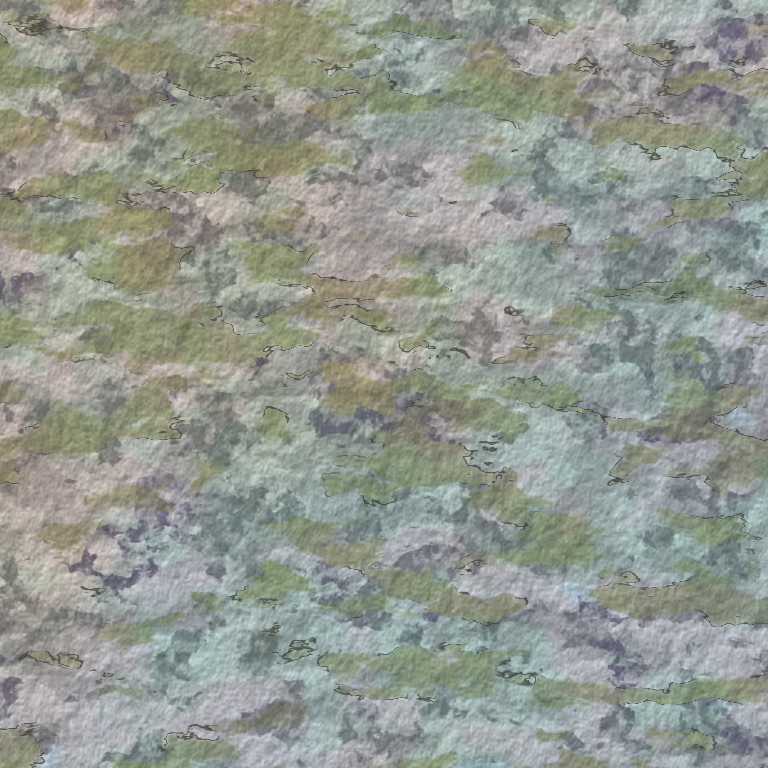
This texture is drawn by a Shadertoy shader. Its source:

```glsl
const vec3 PALE   = vec3(0.685, 0.700, 0.690);
const vec3 MID    = vec3(0.585, 0.602, 0.592);
const vec3 SLATE  = vec3(0.435, 0.455, 0.455);
const vec3 MOSS   = vec3(0.500, 0.515, 0.385);
const vec3 VIOLET = vec3(0.370, 0.360, 0.430);
const vec3 CHALK  = vec3(0.630, 0.710, 0.735);
const vec3 CRACK  = vec3(0.230, 0.225, 0.200);
const vec3 WARM   = vec3(1.040, 0.995, 0.940);
const vec3 COOL   = vec3(0.955, 1.005, 1.035);
const vec3 ROSY   = vec3(1.040, 0.980, 1.010);
const vec3 MINT   = vec3(0.965, 1.020, 1.000);

const vec2 PATCH_FREQ = vec2(17.0, 27.0);
const vec2 STAIN_FREQ = vec2(21.0, 30.0);
const vec2 MOSS_FREQ  = vec2(11.0, 29.0);
const vec2 GRAIN_FREQ = vec2(75.0, 62.0);
const vec2 LIGHT_STEP = vec2(-0.0012, 0.0020);
const float WARP   = 0.024;
const float RELIEF = 1.05;
const float GRAIN  = 0.09;

float hash(vec2 p) {
    vec3 h = fract(vec3(p.xyx) * 0.1031);
    h += dot(h, h.yzx + 33.33);
    return fract((h.x + h.y) * h.z);
}

float noise(vec2 p) {
    vec2 i = floor(p);
    vec2 f = fract(p);
    f = f * f * (3.0 - 2.0 * f);
    float low  = mix(hash(i), hash(i + vec2(1, 0)), f.x);
    float high = mix(hash(i + vec2(0, 1)), hash(i + vec2(1, 1)), f.x);
    return mix(low, high, f.y);
}

float fbm(vec2 p, int octaves) {
    float sum = 0.0, total = 0.0, amp = 1.0;
    for (int i = 0; i < octaves; i++) {
        sum += amp * noise(p);
        total += amp;
        amp *= 0.55;
        p = p * 2.03 + vec2(17.3, 9.7);
    }
    return sum / total;
}

// Displaced coordinates give the patches ragged outlines
vec2 warped(vec2 p) {
    vec2 shift = vec2(fbm(p * 22.0 + 3.1, 3), fbm(p * 22.0 + 47.9, 3));
    return p + WARP * (shift - 0.5);
}

// Fine pitted surface on top of broad flakes
float surface(vec2 p) {
    return fbm(p * GRAIN_FREQ + 5.0, 3) + 0.6 * fbm(warped(p) * PATCH_FREQ, 4);
}

void mainImage(out vec4 fragColor, in vec2 fragCoord) {
    vec2 p = fragCoord / iResolution.y;
    vec2 q = warped(p);

    // Pale and mid grey flakes
    float flake = fbm(q * PATCH_FREQ, 5);
    vec3 color = mix(MID, PALE, smoothstep(0.36, 0.60, flake));

    // Chalky blue scars, rare and streaked
    float scar = smoothstep(0.70, 0.75, fbm(q * vec2(5.0, 13.0) + 71.0, 4));
    float streak = fbm(p * vec2(40.0, 150.0), 2);
    color = mix(color, CHALK * (0.82 + 0.36 * streak), 0.8 * scar);

    // Dark stains broken into speckles
    float stain = smoothstep(0.53, 0.60, fbm(q * STAIN_FREQ + 23.0, 5));
    float speckle = smoothstep(0.36, 0.60, fbm(p * vec2(85.0, 70.0) + 31.0, 3));
    float violet = smoothstep(0.58, 0.72, fbm(p * vec2(6.0, 9.0) + 90.0, 3));
    color = mix(color, mix(SLATE, VIOLET, violet), stain * mix(0.30, 0.88, speckle));

    // Mossy ledges, stretched sideways
    float ledge = fbm(q * MOSS_FREQ + 59.0, 5);
    float moss = smoothstep(0.53, 0.65, ledge);
    float lushness = fbm(p * 13.0 + 12.0, 3);
    color = mix(color, MOSS * (0.86 + 0.32 * lushness), moss * mix(0.45, 0.95, lushness));

    // Thin cracks along parts of the ledge rims
    float rim = 1.0 - smoothstep(0.003, 0.020, abs(ledge - 0.57));
    float opened = smoothstep(0.53, 0.66, fbm(p * vec2(13.0, 24.0) + 83.0, 3));
    color = mix(color, CRACK, 0.72 * rim * opened);

    // Warm upper left to cool lower right, with local tints
    float cool = 0.5 + 0.45 * (p.x - p.y) + 1.1 * (fbm(p * 3.5 + 7.0, 3) - 0.5);
    color *= mix(WARM, COOL, smoothstep(0.05, 0.85, cool));
    color *= mix(ROSY, MINT, smoothstep(0.32, 0.68, fbm(q * vec2(9.0, 14.0) + 37.0, 3)));

    // Light from above and grain
    float slope = surface(p) - surface(p + LIGHT_STEP);
    float grain = noise(p * 240.0 + 11.0) - 0.5;
    color *= 1.0 + clamp(RELIEF * slope, -0.22, 0.18) + GRAIN * grain;

    fragColor = vec4(clamp(color, 0.0, 1.0), 1.0);
}
```
